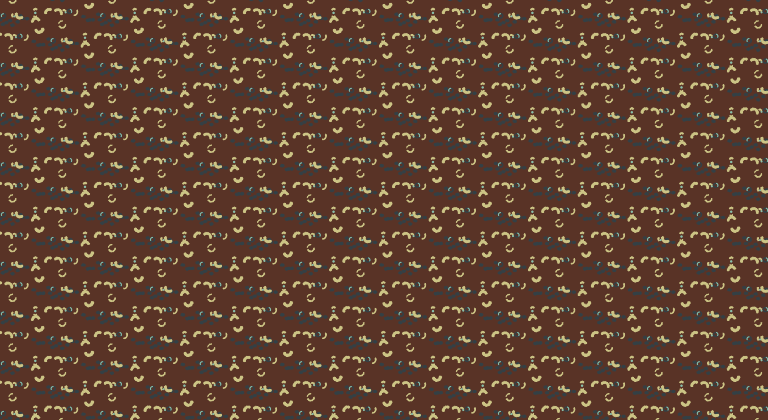
Give the GLSL for this pattern, as a WebGL 2 fragment shader.

```glsl
#version 300 es
precision highp float;

uniform vec2 u_resolution;
out vec4 fragColor;

const float COLUMNS = 15.45;             // repeats across the canvas width
const float COLUMN_DROP = 0.5;           // odd columns move by half a repeat
const vec2 FIRST_MOTIF = vec2(0.25, 0.46);
const vec2 MOTIF_LOW = vec2(0.64, 0.5);  // motif extent left of and below its origin
const float ARC_WIDTH = 0.029;           // half width of the broad arcs
const float THIN_WIDTH = 0.018;          // half width of the thin arcs
const float EDGE_GRAIN = 0.008;
const float GRAIN_SCALE = 40.0;
const int SPOT_COUNT = 14;
const vec2 SPOT_SIZE = vec2(0.044, 0.034);
const vec2 SPOT_JITTER = vec2(0.05, 0.34);
const vec2 UPPER_RING = vec2(0.15, 0.26);
const vec2 LOWER_RING = vec2(-0.18, -0.33);

const vec3 BROWN = vec3(0.35, 0.20, 0.15);
const vec3 SLATE = vec3(0.20, 0.25, 0.27);
const vec3 CREAM = vec3(0.80, 0.77, 0.52);
const vec3 MINT = vec3(0.54, 0.75, 0.67);

float hash(vec2 p) {
    return fract(sin(dot(p, vec2(127.1, 311.7))) * 43758.5453);
}

// Round-ended arc; tilt is clockwise from up, spread is half its angle.
float arc(vec2 p, float radius, float tilt, float spread, float width) {
    float c = cos(tilt), s = sin(tilt);
    p = vec2(abs(c * p.x - s * p.y), s * p.x + c * p.y);
    vec2 end = vec2(sin(spread), cos(spread));
    float d = end.y * p.x > end.x * p.y ? length(p - end * radius)
                                        : abs(length(p) - radius);
    return d - width;
}

float ring(vec2 p, float radius, float width) {
    return abs(length(p) - radius) - width;
}

// Dark oval spots scattered in a band that wraps vertically, and two dark rings.
float slateShapes(vec2 p) {
    float d = min(ring(p - UPPER_RING, 0.040, 0.016), ring(p - LOWER_RING, 0.040, 0.016));
    for (int i = 0; i < SPOT_COUNT; i++) {
        float t = float(i) / float(SPOT_COUNT - 1);
        vec2 jitter = vec2(hash(vec2(t, 3.0)), hash(vec2(t, 8.0))) - 0.5;
        vec2 q = p - vec2(mix(-0.55, 0.28, t), -0.39) - jitter * SPOT_JITTER;
        q.y = fract(q.y + 0.5) - 0.5;
        d = min(d, (length(q / SPOT_SIZE) - 1.0) * SPOT_SIZE.y);
    }
    return d;
}

float creamShapes(vec2 p) {
    // Open ring at the motif origin
    float d = arc(p, 0.068, 2.9, 1.15, THIN_WIDTH);
    d = min(d, arc(p, 0.068, -0.7, 0.65, THIN_WIDTH * 0.7));
    // Upper row
    d = min(d, arc(p - vec2(-0.26, 0.23), 0.072, -0.6, 0.95, ARC_WIDTH));
    d = min(d, arc(p - vec2(-0.09, 0.22), 0.075, 0.5, 1.15, ARC_WIDTH));
    d = min(d, arc(p - vec2(0.04, 0.26), 0.025, 0.4, 0.9, ARC_WIDTH * 0.7));
    d = min(d, arc(p - vec2(0.24, 0.25), 0.068, 2.1, 0.95, THIN_WIDTH));
    // Left stack
    d = min(d, arc(p - vec2(-0.54, 0.28), 0.030, 0.0, 0.9, ARC_WIDTH * 0.7));
    d = min(d, arc(p - vec2(-0.54, 0.18), 0.030, 3.1, 0.8, ARC_WIDTH * 0.6));
    d = min(d, arc(p - vec2(-0.53, 0.05), 0.070, -0.2, 1.2, ARC_WIDTH));
    d = min(d, arc(p - vec2(-0.46, -0.09), 0.070, 3.0, 1.3, ARC_WIDTH * 1.1));
    // Lower row
    d = min(d, arc(p - vec2(0.02, -0.32), 0.028, -1.8, 0.9, ARC_WIDTH * 0.7));
    return min(d, arc(p - vec2(0.15, -0.30), 0.072, 3.7, 1.1, ARC_WIDTH));
}

// Small pale glints beside the rings and short arcs.
float mintShapes(vec2 p) {
    float d = arc(p - UPPER_RING, 0.042, 1.2, 0.8, 0.011);
    d = min(d, arc(p - LOWER_RING, 0.042, -1.0, 0.9, 0.011));
    d = min(d, length(p - vec2(-0.54, 0.23)) - 0.024);
    d = min(d, length(p - vec2(0.07, 0.24)) - 0.020);
    return min(d, length(p - vec2(0.04, -0.34)) - 0.020);
}

void main() {
    float pixel = COLUMNS / u_resolution.x;
    vec2 p = gl_FragCoord.xy * pixel - FIRST_MOTIF + MOTIF_LOW;

    // Half-drop lattice
    p.y += COLUMN_DROP * mod(floor(p.x), 2.0);
    p = fract(p) - MOTIF_LOW;

    // Layers with slightly rough edges
    float grain = EDGE_GRAIN * (hash(floor(p * GRAIN_SCALE)) - 0.5);
    float edge = 0.6 * pixel;
    vec3 color = BROWN;
    color = mix(color, SLATE, smoothstep(edge, -edge, slateShapes(p) + grain));
    color = mix(color, CREAM, smoothstep(edge, -edge, creamShapes(p) + grain));
    color = mix(color, MINT, smoothstep(edge, -edge, mintShapes(p)));
    fragColor = vec4(color, 1.0);
}
```
